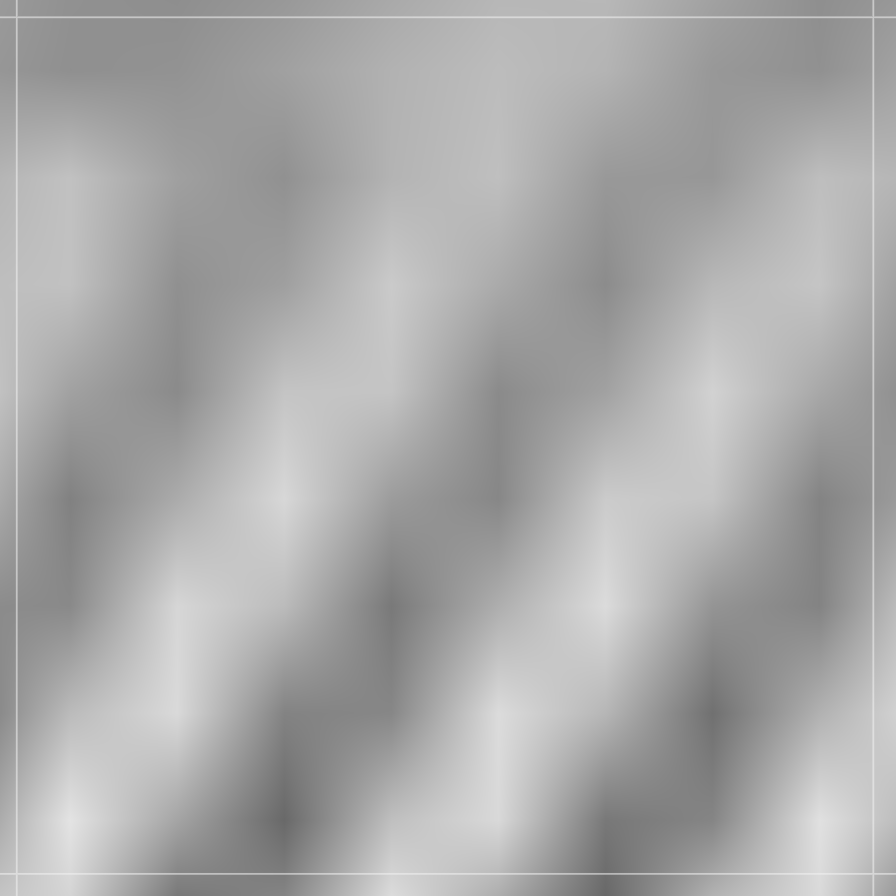
Reproduce this background procedurally as a Shadertoy shader.

```glsl
const float TAU = 6.2831853;
const float TILE = 0.956;          // seam spacing
const float CELL = TILE / 8.0;     // eight shading nodes per tile
const vec2 SEAM_ORIGIN = vec2(0.0187, 0.0247);

// Brightness of one lattice node: slanted bands that fade and widen upward
float nodeShade(vec2 node) {
    float offset = node.x - 0.1 - 0.6 * node.y;
    float widePeriod = offset < 0.0 ? 8.0 : 4.8;
    float period = mix(3.55, widePeriod, smoothstep(5.8, 7.0, node.y));
    float contrast = max(0.09, 0.245 - 0.024 * node.y);
    float base = 0.65 + 0.025 * sin(TAU * node.y / 14.0);
    return base + contrast * cos(TAU * offset / period);
}

// Linear blend between nodes keeps the soft creases of a stretched grid
float latticeShade(vec2 p) {
    vec2 node = floor(p);
    vec2 t = p - node;
    float low = mix(nodeShade(node), nodeShade(node + vec2(1, 0)), t.x);
    float high = mix(nodeShade(node + vec2(0, 1)), nodeShade(node + vec2(1, 1)), t.x);
    return mix(low, high, t.y);
}

// Antialiased coverage of the thin seams between tiles
float seamCoverage(vec2 p, float pixel) {
    vec2 d = abs(fract(p / TILE + 0.5) - 0.5) * TILE;
    vec2 coverage = clamp((0.001 - d) / pixel + 0.5, 0.0, 1.0);
    return max(coverage.x, coverage.y);
}

void mainImage(out vec4 fragColor, in vec2 fragCoord) {
    float pixel = 1.0 / iResolution.y;
    vec2 p = fragCoord * pixel - SEAM_ORIGIN;

    float shade = latticeShade(p / CELL - 0.5);
    shade = mix(shade, 0.95, 0.55 * seamCoverage(p, pixel));
    fragColor = vec4(vec3(shade), 1.0);
}
```
